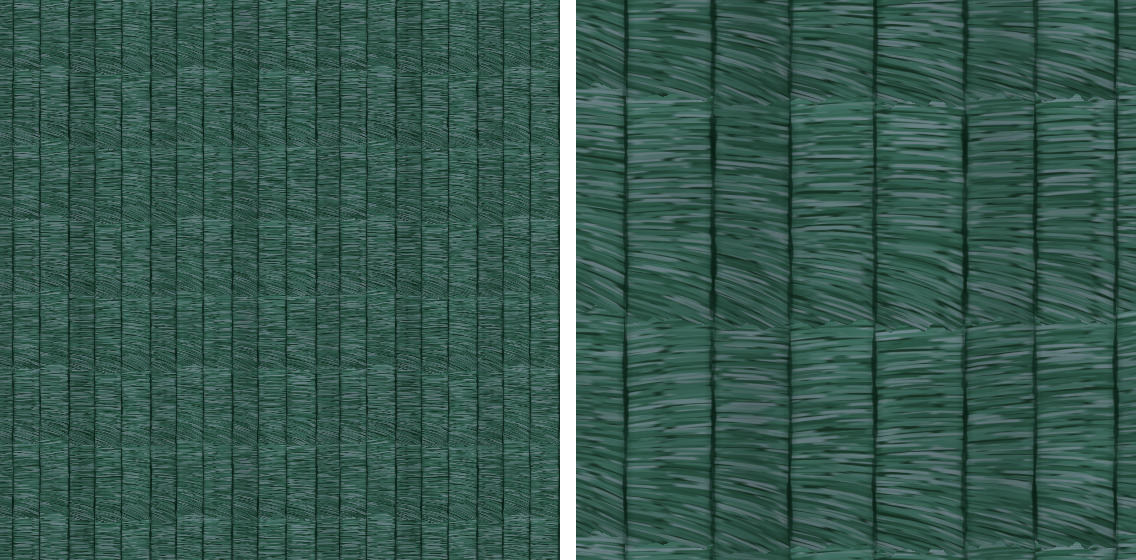
Left: the whole. Right: its middle third, enlarged.
Reproduce this texture procedurally as a three.js fragment shader.

```glsl
// Woven green hair: vertical strips in groups of three, cut into 7.5 rows of
// fanned, nearly horizontal strands with dark ragged seams between strips.
// Each tile spans four groups and two rows; strands are layered hashed strokes.

varying vec2 vUv;

const vec3 SHADOW = vec3(0.09, 0.19, 0.14);
const vec3 SEAM = vec3(0.03, 0.12, 0.08);
const vec3 MOSS = vec3(0.13, 0.28, 0.22);
const vec3 TEAL = vec3(0.22, 0.39, 0.34);
const vec3 PALE = vec3(0.40, 0.48, 0.50);

const float GROUP_WIDTH = 0.1459;
const float GROUP_START = 0.0234;
const float ROW_HEIGHT = 0.13333;
const float ROW_PHASE = 0.57;
const vec2 STRAND_CELL = vec2(0.034, 0.0068);
const int STRAND_LAYERS = 10;

float hash(vec2 p) {
  vec3 q = fract(vec3(p.xyx) * 0.1031);
  q += dot(q, q.yzx + 33.33);
  return fract((q.x + q.y) * q.z);
}

float noise(vec2 p) {
  vec2 i = floor(p);
  vec2 f = fract(p);
  f = f * f * (3.0 - 2.0 * f);
  float low = mix(hash(i), hash(i + vec2(1.0, 0.0)), f.x);
  float high = mix(hash(i + vec2(0.0, 1.0)), hash(i + vec2(1.0)), f.x);
  return mix(low, high, f.y);
}

vec3 strandColor(float tone) {
  vec3 green = mix(MOSS, TEAL, smoothstep(0.0, 0.55, tone));
  return mix(green, PALE, smoothstep(0.55, 1.0, tone));
}

// One tapered stroke per stretched cell; returns coverage and tone.
vec2 strand(vec2 p, vec2 seed) {
  vec2 q = p / STRAND_CELL + 40.0 + 7.0 * vec2(hash(seed), hash(seed + 5.3));
  vec2 id = floor(q) + seed * 17.0;
  vec2 f = fract(q) - 0.5;
  float center = (hash(id) - 0.5) * 0.45;
  float tilt = (hash(id + 3.7) - 0.5) * 0.5;
  float d = abs(f.y - center - tilt * f.x) * STRAND_CELL.y;
  float body = 1.0 - smoothstep(0.0003, 0.0014, d);
  float taper = 1.0 - smoothstep(0.32, 0.5, abs(f.x));
  return vec2(body * taper, hash(id + 9.1));
}

vec3 hair(vec2 p, vec2 seed) {
  vec3 color = SHADOW;
  for (int i = 0; i < STRAND_LAYERS; i++) {
    vec2 s = strand(p, seed + float(i) * vec2(3.0, 11.0));
    color = mix(color, strandColor(s.y), s.x * 0.95);
  }
  return color;
}

// Dark thread with a faint shadow, ragged along its length.
float seamMask(float d, float y, float width, float seed) {
  float wear = noise(vec2(y * 210.0, seed));
  float breaks = noise(vec2(y * 38.0, seed + 8.0));
  float w = width * (0.4 + wear);
  float line = 1.0 - smoothstep(w * 0.3, w + 0.0006, abs(d));
  float shade = 1.0 - smoothstep(0.0, 0.006, abs(d));
  return max(line * (0.55 + 0.45 * breaks), shade * 0.22);
}

void main() {
  // Locate the strip inside its group
  float sway = (noise(vec2(vUv.y * 45.0, 2.0)) - 0.5) * 0.0018;
  float x = vUv.x - GROUP_START + sway;
  float group = mod(floor(x / GROUP_WIDTH), 4.0);
  float gx = mod(x, GROUP_WIDTH);
  float shift = (group > 2.5) ? 0.004 : 0.0;
  float edgeA = 0.048 + shift * 0.6;
  float edgeB = 0.100 + shift;
  float strip = step(edgeA, gx) + step(edgeB, gx);
  float left = (strip < 0.5) ? 0.0 : ((strip < 1.5) ? edgeA : edgeB);
  float right = (strip < 0.5) ? edgeA : ((strip < 1.5) ? edgeB : GROUP_WIDTH);
  float sx = vUv.x - GROUP_START - floor(x / GROUP_WIDTH) * GROUP_WIDTH - 0.5 * (left + right);

  // Locate the row; only its boundary is ragged, the strands stay straight
  float column = group * 3.0 + strip;
  float offset = (hash(vec2(column, 4.0)) - 0.5) * 0.16;
  float ragged = (noise(vec2(gx * 200.0, column)) - 0.5) * 0.05;
  float level = vUv.y / ROW_HEIGHT - ROW_PHASE + offset + 2.0;
  float rowIndex = floor(level + ragged);
  float t = level - rowIndex;
  vec2 seed = vec2(column + 1.0, mod(rowIndex, 2.0) + 1.0);

  // Fan the strands: steep near the bottom, level toward the top
  float lean = (hash(seed + 21.0) - 0.5) * 0.24;
  float slope = mix(-0.38, 0.0, smoothstep(0.0, 0.55, t)) + lean;
  float bend = 1.2 * sx * sx;
  vec2 p = vec2(sx, t * ROW_HEIGHT - slope * sx + bend);
  vec3 color = hair(p, seed);

  // Lightly brighten the row tops and darken the overlap below each one
  float patches = noise(vec2(sx * 45.0, t * 5.0) + seed * 13.0);
  float rowLight = 0.07 * smoothstep(0.0, 0.35, t) + 0.06 * smoothstep(0.72, 0.95, t);
  float light = 0.93 + rowLight * ((strip > 1.5) ? 0.5 : 1.0);
  light += 0.12 * (patches - 0.5);
  light *= (strip > 1.5) ? 0.97 : 1.01;
  color *= light;

  // Seams on both sides; the third thread is broader and broken at row ends
  float gap = smoothstep(0.0, 0.07, t) * (1.0 - smoothstep(0.91, 1.0, t));
  float fade = mix(0.45, 1.0, gap);
  float seamLeft = seamMask(gx - left, vUv.y, (strip > 1.5) ? 0.0024 : 0.0017, strip);
  float seamRight = seamMask(right - gx, vUv.y, (abs(strip - 1.0) < 0.5) ? 0.0024 : 0.0017, mod(strip + 1.0, 3.0));
  color = mix(color, SEAM, max(seamLeft, seamRight) * fade);

  gl_FragColor = vec4(color, 1.0);
}
```
